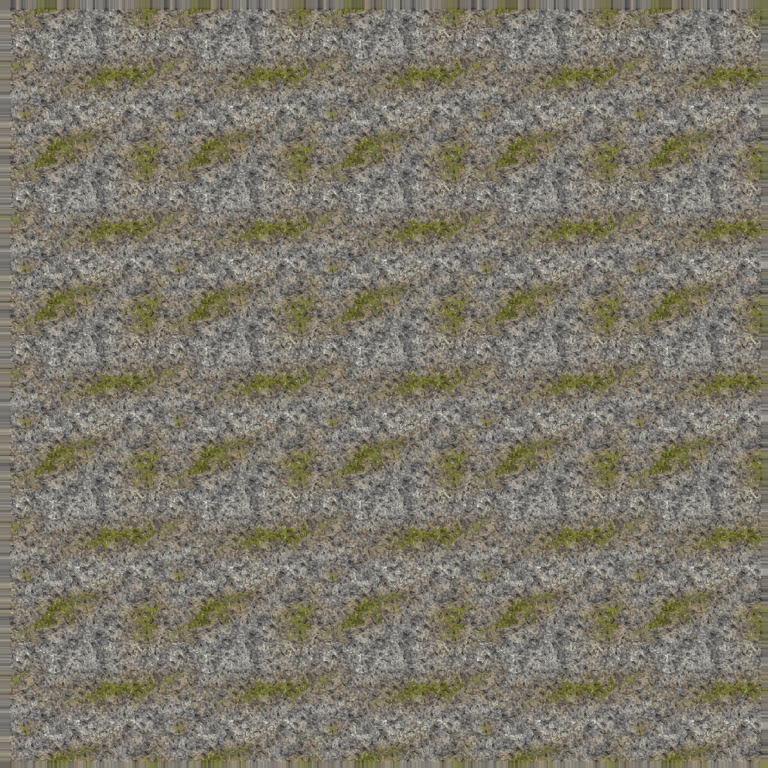
Reproduce this texture procedurally as a Shadertoy shader.

```glsl
#define REPEATS 5.0
#define EDGE_LOW vec2(0.013, 0.008)
#define EDGE_HIGH vec2(0.992, 0.989)
#define GRAIN_CONTRAST 0.30
#define STONE_DARK vec3(0.435, 0.43, 0.425)
#define STONE_MID vec3(0.515, 0.505, 0.485)
#define STONE_LIGHT vec3(0.59, 0.58, 0.555)
#define SOIL vec3(0.50, 0.455, 0.38)
#define RUST vec3(0.53, 0.42, 0.31)
#define MOSS vec3(0.36, 0.375, 0.12)
#define LICHEN vec3(0.69, 0.70, 0.67)

const float TAU = 6.28319;
// Integer entries keep the tile wrapping while each octave turns and shrinks
const mat2 OCTAVE_TURN = mat2(2.0, 1.0, -1.0, 2.0);

float hash(vec2 cell, float seed) {
    return fract(sin(dot(cell, vec2(127.1, 311.7)) + seed * 17.3) * 43758.5);
}

float cornerRamp(vec2 cell, vec2 offset, vec2 period, float seed) {
    float angle = TAU * hash(mod(cell, period), seed);
    return dot(vec2(cos(angle), sin(angle)), offset);
}

// Gradient noise that wraps after one tile, roughly -0.7 to 0.7
float noise(vec2 tile, vec2 period, float seed) {
    vec2 p = tile * period;
    vec2 i = floor(p), f = p - i;
    vec2 w = f * f * f * (f * (f * 6.0 - 15.0) + 10.0);
    vec2 e = vec2(1.0, 0.0);
    float low = mix(cornerRamp(i, f, period, seed),
                    cornerRamp(i + e.xy, f - e.xy, period, seed), w.x);
    float high = mix(cornerRamp(i + e.yx, f - e.yx, period, seed),
                     cornerRamp(i + e.xx, f - e.xx, period, seed), w.x);
    return mix(low, high, w.y);
}

float fbm(vec2 tile, vec2 period, float gain, float seed) {
    float sum = 0.0, amplitude = 1.0;
    for (int k = 0; k < 3; k++) {
        sum += amplitude * noise(tile, period, seed + float(k));
        tile = OCTAVE_TURN * tile;
        amplitude *= gain;
    }
    return sum;
}

// Soft wrapped ellipse, sheared along its length
float blob(vec2 tile, vec2 centre, vec2 radius, float slope) {
    vec2 d = tile - centre;
    d -= round(d);
    d.y -= slope * d.x;
    d /= radius;
    return exp(-dot(d, d));
}

// Moss streaks; spread widens them into the soil around
float streaks(vec2 tile, float spread) {
    float upright = blob(tile, vec2(0.95, 0.97), vec2(0.10, 0.14) * spread, 0.4);
    float rising = blob(tile, vec2(0.38, 0.01), vec2(0.27, 0.08) * spread, 0.45);
    float level = blob(tile, vec2(0.78, 0.51), vec2(0.38, 0.075) * spread, 0.16);
    float tuft = blob(tile, vec2(0.17, 0.25), vec2(0.07, 0.05) * spread, 0.0);
    return max(max(upright, rising), max(level, 0.6 * tuft));
}

vec3 ground(vec2 tile) {
    // Ragged outlines for all patches
    vec2 warp = vec2(fbm(tile, vec2(7.0), 0.7, 1.0), fbm(tile, vec2(7.0), 0.7, 9.0));
    vec2 ragged = tile + 0.07 * warp;
    float broad = fbm(tile, vec2(4.0, 5.0), 0.7, 21.0);
    float clumps = fbm(ragged, vec2(10.0, 11.0), 0.9, 31.0);
    float grain = fbm(tile, vec2(13.0, 14.0), 1.2, 41.0);
    float speck = noise(OCTAVE_TURN * tile, vec2(17.0), 51.0);

    // Stone in small sharp mottles
    float mottle = 0.35 * broad + 0.9 * clumps;
    vec3 color = mix(STONE_DARK, STONE_MID, smoothstep(-0.45, -0.05, mottle));
    color = mix(color, STONE_LIGHT, smoothstep(0.1, 0.5, mottle));

    // Soil and rust reaching well beyond the moss
    float halo = streaks(ragged, 2.0);
    float soil = smoothstep(0.25, 0.9, halo + 0.3 * broad + 0.3 * clumps);
    color = mix(color, SOIL, 0.75 * soil);
    float rust = smoothstep(0.1, 0.5, fbm(tile, vec2(12.0, 13.0), 0.9, 61.0));
    color = mix(color, RUST, 0.4 * rust * smoothstep(0.15, 0.6, halo));

    // Pale lichen chips gathered in two bands
    float band = max(blob(ragged, vec2(0.12, 0.76), vec2(0.36, 0.11), 0.0),
                     blob(ragged, vec2(0.60, 0.27), vec2(0.36, 0.10), 0.0));
    float chips = smoothstep(0.5, 0.72, 0.45 * band + 0.7 * clumps);
    color = mix(color, LICHEN, 0.7 * chips);

    // Moss in loose tufts with soil showing through
    float tufts = streaks(ragged, 1.0) + 0.45 * clumps + 0.2 * grain;
    color = mix(color, MOSS, 0.75 * smoothstep(0.4, 0.95, tufts));

    // Grain, dark pits and bright grit
    color *= 1.0 + GRAIN_CONTRAST * clamp(grain, -1.0, 1.0);
    color *= 1.0 - 0.35 * smoothstep(0.26, 0.42, -speck);
    return mix(color, LICHEN, 0.55 * smoothstep(0.3, 0.45, speck));
}

void mainImage(out vec4 fragColor, in vec2 fragCoord) {
    vec2 uv = fragCoord / iResolution.xy;
    // Holding the coordinate at the rim draws it out into streaks
    vec2 inner = clamp(uv, EDGE_LOW, EDGE_HIGH);
    vec3 color = ground(REPEATS * inner);
    // The rim is a little faded
    float rim = smoothstep(0.0, 0.002, distance(uv, inner));
    color = mix(color, STONE_MID, 0.35 * rim);
    fragColor = vec4(clamp(color, 0.0, 1.0), 1.0);
}
```
